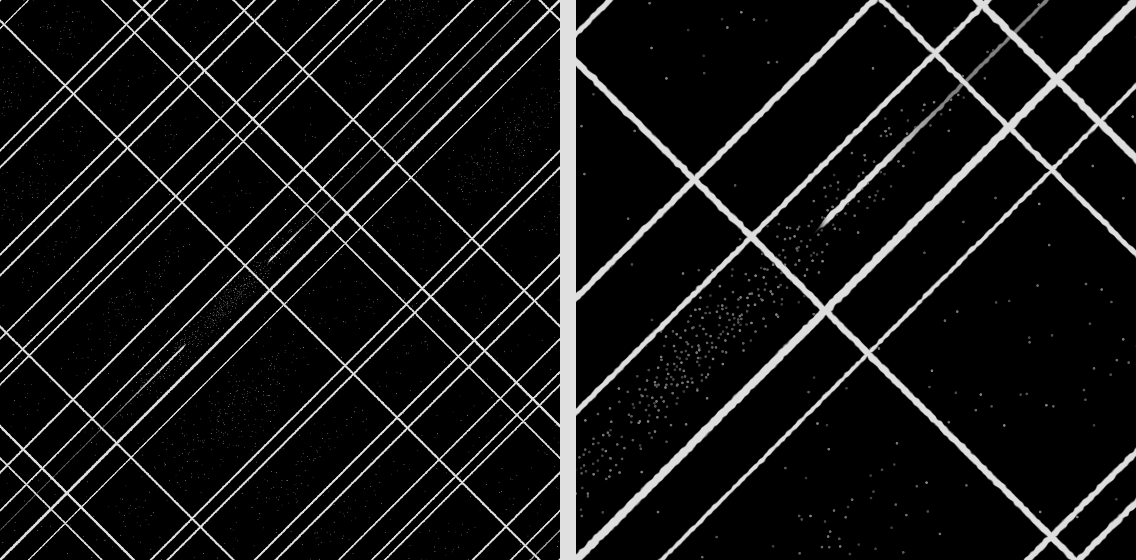
Left, the full canvas; right, a detail of the centre.
Write a Shadertoy shader that draws this pattern.

```glsl
// Grainy diagonal lattice of pale lines on black, with dust gathered in its cells.
#define INK 0.87            // brightness of the lines
#define DUST_INK 0.42       // brightness of the specks
#define HALF_WIDTH 0.0018   // half width of an ordinary line
#define ROUGHNESS 0.0011    // raggedness of the line edges
#define GRAIN_SCALE 300.0   // frequency of the ragged edges
#define DUST_GRID 320.0     // speck sites across the canvas
#define DUST_RADIUS 0.0008  // radius of a speck
#define CELL_DUST 0.15      // share of sites filled in the widest cell
#define PLUME_DUST 0.6      // share of sites filled in the gap plume
#define BROKEN_LINE 0.947   // offset of the interrupted line

// Offset and relative width of each line; offsets repeat with period 1.
const vec2 RISING[11] = vec2[11](
    vec2(0.0, 1.35), vec2(0.051, 0.65), vec2(0.269, 1.0), vec2(0.299, 1.0),
    vec2(0.455, 1.0), vec2(0.492, 1.0), vec2(0.605, 0.85), vec2(0.664, 0.9),
    vec2(0.687, 0.85), vec2(0.844, 1.0), vec2(0.912, 0.85));
const vec2 FALLING[4] = vec2[4](
    vec2(0.182, 0.85), vec2(0.239, 1.2), vec2(0.417, 1.05), vec2(0.9635, 1.05));

vec2 hash2(vec2 p) {
    vec3 q = fract(p.xyx * vec3(0.1031, 0.1030, 0.0973));
    q += dot(q, q.yzx + 33.33);
    return fract((q.xx + q.yz) * q.zy);
}

float cornerSlope(vec2 cell, vec2 corner, vec2 f) {
    return dot(hash2(cell + corner) * 2.0 - 1.0, f - corner);
}

float gradientNoise(vec2 p) {
    vec2 i = floor(p), f = p - i;
    vec2 u = f * f * (3.0 - 2.0 * f);
    float low = mix(cornerSlope(i, vec2(0, 0), f), cornerSlope(i, vec2(1, 0), f), u.x);
    float high = mix(cornerSlope(i, vec2(0, 1), f), cornerSlope(i, vec2(1, 1), f), u.x);
    return mix(low, high, u.y);
}

// Distance between two offsets on a circle of length 1.
float wrapDistance(float a, float b) {
    return abs(fract(a - b + 0.5) - 0.5);
}

float stroke(float offset, float width, float grain, float soft) {
    float edge = HALF_WIDTH * width;
    float d = offset * 0.7071 + grain;
    return 1.0 - smoothstep(edge - soft, edge + soft, d);
}

// Strength of the interrupted line along the canvas.
float brokenStrength(float x) {
    float lower = mix(0.45, 1.0, smoothstep(0.18, 0.31, x));
    lower *= 1.0 - smoothstep(0.326, 0.336, x);
    float upper = smoothstep(0.474, 0.484, x);
    upper *= 1.0 - 0.42 * smoothstep(0.51, 0.56, x);
    return lower + upper + 0.12 * smoothstep(0.66, 0.72, x);
}

// Chance that a speck lies at p: high amid wide cells and in the plume.
float dustDensity(vec2 p) {
    float rise = 1.0, fall = 1.0;
    for (int i = 0; i < 11; i++) rise = min(rise, wrapDistance(p.x - p.y, RISING[i].x));
    for (int i = 0; i < 4; i++) fall = min(fall, wrapDistance(p.x + p.y, FALLING[i].x));
    float cells = pow(rise / 0.109, 1.5) * pow(fall / 0.273, 0.8);

    vec2 q = vec2((p.x + 1.0 - p.y - BROKEN_LINE) / 0.021, (p.x - 0.40) / 0.115);
    float plume = exp(-dot(q, q)) * (1.0 + 0.7 * gradientNoise(p * 24.0));
    return 0.004 + CELL_DUST * cells + PLUME_DUST * plume;
}

float dust(vec2 p, float pixel) {
    vec2 site = floor(p * DUST_GRID);
    float ink = 0.0;
    for (int y = -1; y <= 1; y++)
    for (int x = -1; x <= 1; x++) {
        vec2 id = site + vec2(x, y);
        vec2 speck = (id + hash2(id + 17.0)) / DUST_GRID;
        vec2 dice = hash2(id + 71.0);
        if (dice.x > dustDensity(speck)) continue;
        float d = length(p - speck);
        float cover = 1.0 - smoothstep(DUST_RADIUS - 0.5 * pixel, DUST_RADIUS + 0.5 * pixel, d);
        ink = max(ink, cover * mix(0.5, 1.2, dice.y));
    }
    return ink * DUST_INK;
}

void mainImage(out vec4 fragColor, in vec2 fragCoord) {
    vec2 p = fragCoord / iResolution.y;
    float pixel = 1.0 / iResolution.y;
    float soft = max(0.5 * pixel, 0.0006);
    float grain = ROUGHNESS * gradientNoise(p * GRAIN_SCALE);

    // Both families of diagonals
    float lines = 0.0;
    for (int i = 0; i < 11; i++)
        lines = max(lines, stroke(wrapDistance(p.x - p.y, RISING[i].x), RISING[i].y, grain, soft));
    for (int i = 0; i < 4; i++)
        lines = max(lines, stroke(wrapDistance(p.x + p.y, FALLING[i].x), FALLING[i].y, grain, soft));

    // Interrupted line
    float strength = brokenStrength(p.x);
    float broken = stroke(wrapDistance(p.x - p.y, BROKEN_LINE), strength, grain, soft);
    lines = max(lines, broken * min(strength, 1.0));

    float value = max(lines * INK, dust(p, pixel));
    fragColor = vec4(vec3(value), 1.0);
}
```
